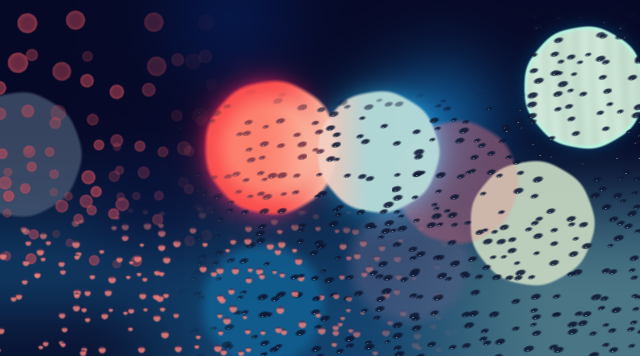
This background is drawn by a Shadertoy shader. Its source:

```glsl
// Blurred city lights at night behind a window speckled with rain drops.

vec3 hash3(vec2 p) {
    vec3 q = vec3(dot(p, vec2(127.1, 311.7)), dot(p, vec2(269.5, 183.3)), dot(p, vec2(419.2, 371.9)));
    return fract(sin(q) * 43758.5);
}

// Lens disc with a faintly polygonal outline
float disc(vec2 p, vec2 centre, float radius, float soft) {
    vec2 d = p - centre;
    float outline = radius * (1.0 + 0.008 * cos(9.0 * atan(d.y, d.x + 1e-5)));
    return 1.0 - smoothstep(-soft, soft, length(d) - outline);
}

float glow(vec2 p, vec2 centre, float size) {
    vec2 d = (p - centre) / size;
    return exp(-dot(d, d));
}

// One jittered point per cell: xy = offset from it, zw = random values
vec4 scatter(vec2 p, float cells, float seed) {
    vec2 id = floor(p * cells);
    vec3 h = hash3(id + seed);
    vec2 centre = (id + 0.25 + 0.5 * h.xy) / cells;
    return vec4(p - centre, h.z, fract(h.x * 7.3 + h.y * 5.1));
}

vec3 nightSky(vec2 p) {
    float low = 1.0 - smoothstep(0.08, 0.68, p.y);
    vec3 col = mix(vec3(0.025, 0.035, 0.15), vec3(0.07, 0.26, 0.43), low);
    float teal = smoothstep(0.95, 1.6, p.x) * (1.0 - smoothstep(0.15, 0.62, p.y));
    col = mix(col, vec3(0.29, 0.46, 0.52), teal);
    float corner = (1.0 - smoothstep(0.2, 0.7, p.x)) * (1.0 - smoothstep(0.0, 0.3, p.y));
    col = mix(col, vec3(0.03, 0.05, 0.17), 0.85 * corner);
    col = mix(col, vec3(0.03, 0.06, 0.22), 0.6 * glow(p, vec2(0.42, 0.45), 0.17));
    col += vec3(0.03, 0.26, 0.36) * glow(p, vec2(1.24, 0.66), 0.18);
    return col + vec3(0.0, 0.05, 0.12) * glow(p, vec2(0.65, 0.95), 0.2);
}

vec3 largeLights(vec3 col, vec2 p) {
    // Dim discs in the background
    col = mix(col, vec3(0.06, 0.39, 0.59), 0.75 * disc(p, vec2(0.739, 0.143), 0.17, 0.025));
    col = mix(col, vec3(0.35, 0.37, 0.52), 0.5 * disc(p, vec2(1.15, 0.26), 0.165, 0.03));
    col = mix(col, vec3(0.32, 0.39, 0.49), 0.65 * disc(p, vec2(0.054, 0.566), 0.174, 0.006));
    float rose = disc(p, vec2(1.284, 0.488), 0.171, 0.009);
    col = mix(col, vec3(0.53, 0.33, 0.44), 0.75 * rose);

    // Red disc, paler toward its right side
    vec2 redCentre = vec2(0.763, 0.585);
    float redDist = length(p - redCentre);
    col += vec3(0.55, 0.05, 0.12) * exp(-max(redDist - 0.183, 0.0) * 38.0) * (1.0 - smoothstep(0.7, 1.0, p.x));
    vec3 red = mix(vec3(0.99, 0.5, 0.43), vec3(0.97, 0.77, 0.68), smoothstep(0.72, 0.95, p.x));
    red = mix(red, vec3(0.98, 0.31, 0.31), smoothstep(0.1, 0.18, redDist) * (1.0 - smoothstep(0.75, 0.95, p.x)));
    float redMask = disc(p, redCentre, 0.186, 0.008);
    col = mix(col, red, redMask);

    // Pale disc, warm where it overlaps the red one
    vec2 paleCentre = vec2(1.063, 0.573);
    col += vec3(0.05, 0.22, 0.25) * exp(-max(length(p - paleCentre) - 0.17, 0.0) * 28.0) * (1.0 - redMask);
    vec3 pale = mix(vec3(0.95, 0.81, 0.76), vec3(0.72, 0.86, 0.85), smoothstep(0.91, 1.05, p.x));
    col = mix(col, pale, 0.95 * disc(p, paleCentre, 0.17, 0.006));

    // Cream disc, tinted by the rose one
    vec3 cream = mix(vec3(0.76, 0.83, 0.75), vec3(0.85, 0.7, 0.65), 0.7 * rose);
    col = mix(col, cream, 0.95 * disc(p, vec2(1.495, 0.373), 0.174, 0.005));

    // White disc with streaks and a green rim
    vec2 whiteCentre = vec2(1.643, 0.754);
    float whiteDist = length(p - whiteCentre);
    float streaks = sin(p.x * 90.0 + sin(p.y * 9.0)) * sin(p.x * 53.0);
    vec3 white = vec3(0.78, 0.88, 0.82) + 0.03 * streaks;
    white = mix(white, vec3(0.7, 0.97, 0.88), smoothstep(0.155, 0.172, whiteDist));
    col += vec3(0.0, 0.12, 0.14) * exp(-max(whiteDist - 0.17, 0.0) * 60.0);
    return mix(col, white, disc(p, whiteCentre, 0.171, 0.004));
}

vec3 redBokeh(vec3 col, vec2 p) {
    for (float i = 0.0; i < 3.0; i++) {
        float cells = 8.0 + 4.0 * i;
        vec4 s = scatter(p + 0.037 * i, cells, 17.0 * i + 3.0);
        vec2 c = p - s.xy;
        float radius = (0.17 + 0.08 * s.w) / cells;
        float top = mix(1.1, 0.62, i * 0.5);
        float bottom = mix(0.6, 0.22, i * 0.5);
        float area = step(bottom, c.y) * step(c.y, top) * (1.0 - smoothstep(0.2, 0.72, c.x));
        float edge = 0.8 + 0.25 * smoothstep(0.5, 1.0, length(s.xy) / radius);
        float strength = area * step(0.35, s.z) * mix(0.25, 0.75, s.w) * edge;
        col = mix(col, vec3(0.82, 0.3, 0.36), strength * disc(p, c, radius, 0.003));
    }
    return col;
}

vec3 rainDrops(vec3 col, vec2 p) {
    float aa = 1.2 / iResolution.y;
    for (float i = 0.0; i < 3.0; i++) {
        float cells = 15.0 + 3.0 * i;
        vec4 s = scatter(p + 0.021 * i, cells, 31.0 * i + 7.0);
        vec2 c = p - s.xy;
        float size = 0.005 + 0.005 * s.w;
        // Dark drops, wide and slightly tilted
        vec2 d = vec2(s.x * 0.75, s.y * 1.3 - s.x * 0.25);
        float area = smoothstep(0.45, 0.75, c.x) * (1.0 - smoothstep(0.66, 0.76, c.y - 0.22 * step(1.48, c.x)));
        float dark = area * step(0.6, s.z) * (1.0 - smoothstep(-aa, aa + 0.001, length(d) - size));
        vec3 ink = mix(vec3(0.05, 0.09, 0.2), vec3(0.65, 0.25, 0.3), 0.7 * disc(c, vec2(0.74, 0.585), 0.17, 0.03));
        col = mix(col, ink, 0.88 * dark);
        float glint = 1.0 - smoothstep(0.0, 0.003, length(d + vec2(0.002, size * 0.6)));
        col = mix(col, vec3(0.6, 0.75, 0.82), 0.7 * glint * dark);
        // Small pink drops with a shaded upper edge
        float pinkArea = (1.0 - smoothstep(0.3, 0.44, c.y)) * (1.0 - smoothstep(0.8, 1.35, c.x));
        float pink = pinkArea * step(s.z, 0.36) * (1.0 - smoothstep(-aa, aa + 0.001, length(s.xy) - size));
        vec3 tint = mix(vec3(0.96, 0.5, 0.48), vec3(0.3, 0.16, 0.3), smoothstep(0.0, size, s.y));
        col = mix(col, tint, 0.85 * pink);
    }
    return col;
}

void mainImage(out vec4 fragColor, in vec2 fragCoord) {
    vec2 p = fragCoord / iResolution.y;
    vec3 col = largeLights(nightSky(p), p);
    col = rainDrops(redBokeh(col, p), p);
    fragColor = vec4(clamp(col, 0.0, 1.0), 1.0);
}
```
